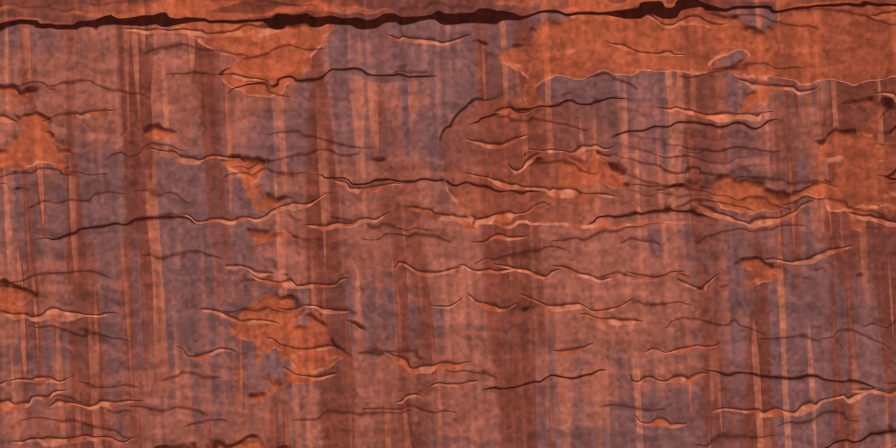
Write a WebGL 2 fragment shader that draws this texture.

```glsl
#version 300 es
precision highp float;
uniform vec2 u_resolution;
out vec4 fragColor;

vec2 hash2(vec2 c) {
  vec3 q = fract(c.xyx * vec3(0.1031, 0.1030, 0.0973));
  q += dot(q, q.yzx + 33.33);
  return fract((q.xx + q.yz) * q.zy);
}

// Cellular noise: cell values blended by distance to their seeds
float cellNoise(vec2 p) {
  vec2 base = floor(p);
  float sum = 0.0, total = 0.0;
  for (int j = -1; j <= 1; j++)
    for (int i = -1; i <= 1; i++) {
      vec2 id = base + vec2(i, j);
      vec2 d = id + hash2(id) - p;
      float w = exp(-5.0 * dot(d, d));
      sum += w * hash2(id + 71.3).x;
      total += w;
    }
  return sum / total;
}

float fbm(vec2 p) {
  float sum = 0.0, amp = 0.5;
  for (int i = 0; i < 5; i++) {
    sum += amp * cellNoise(p);
    p = mat2(1.76, 0.95, -0.95, 1.76) * p + 13.7;
    amp *= 0.5;
  }
  return sum / 0.97;
}

// Where varnish has flaked off, densest in the upper right band
float exposure(vec2 p) {
  float band = smoothstep(0.81, 0.85, p.y) * smoothstep(1.1, 1.35, p.x);
  float corner = smoothstep(0.75, 0.83, p.y) * smoothstep(0.3, 0.45, p.x) * (1.0 - smoothstep(0.6, 0.8, p.x));
  float side = smoothstep(1.8, 2.0, p.x) + 1.0 - smoothstep(0.0, 0.35, p.x);
  return fbm(p * vec2(3.4, 5.5) + 7.0) + 0.26 * band + 0.11 * corner + 0.03 * side;
}

// Scattered tapered arcs: x = sunlit lip, y = shadow line above it
vec2 arcs(vec2 p, vec2 size, float bend, float thick, float density, float seed) {
  float px = 1.0 / u_resolution.y;
  float body = 0.3 + 1.3 * cellNoise(p * vec2(26.0, 5.0) + seed);
  vec2 g = p / size, base = floor(g), result = vec2(0.0);
  for (int j = -1; j <= 1; j++)
    for (int i = -1; i <= 1; i++) {
      vec2 id = base + vec2(i, j);
      vec2 r = hash2(id + seed), s = hash2(id + seed + 19.7);
      vec2 q = (g - id - r) * size;
      float t = q.x / (size.x * (0.25 + 0.65 * s.y));
      float taper = max(1.0 - t * t, 0.0);
      float lip = thick * taper * body;
      float d = q.y - bend * t * t * (0.3 + r.y) - (r.x - 0.5) * 0.35 * q.x;
      float lit = smoothstep(-px, px, d) * smoothstep(-px, px, lip - d);
      float shade = exp(-pow((d - lip - 0.002) / (0.0015 + 0.0025 * taper * body), 2.0));
      result = max(result, vec2(lit, shade) * smoothstep(0.0, 0.3, taper) * step(s.x, density));
    }
  return result;
}

void main() {
  vec2 p = gl_FragCoord.xy / u_resolution.y;
  float ripple = 0.5 * sin(p.x * 21.0 + 3.0 * sin(p.y * 8.0)) + 0.3 * sin(p.x * 53.0 + p.y * 17.0);
  vec2 rough = p + vec2(0.016, 0.02) * (vec2(cellNoise(p * 28.0), cellNoise(p * 28.0 + 40.0)) - 0.5);
  rough.y += 0.007 * ripple;

  vec3 varnish = vec3(0.50, 0.32, 0.305), rock = vec3(0.61, 0.345, 0.28), stain = vec3(0.46, 0.23, 0.18);
  vec3 fresh = vec3(0.69, 0.33, 0.21), sunlit = vec3(0.79, 0.46, 0.34), shadow = vec3(0.20, 0.07, 0.05);

  // Varnished wall with slanting vertical streaks and faint bedding
  float x = p.x + 0.05 * p.y;
  float broad = cellNoise(vec2(x * 16.0, p.y * 1.6));
  float fine = cellNoise(vec2(x * 85.0, p.y * 4.5));
  float bedding = cellNoise(vec2(p.x * 7.0, rough.y * 75.0));
  float tone = fbm(p * vec2(1.7, 4.8) + 3.0);
  float streakArea = smoothstep(0.3, 0.65, fbm(p * vec2(2.5, 2.0) + 21.0));
  vec3 color = mix(varnish, rock, smoothstep(0.38, 0.62, tone + 0.25 * (fine - 0.5) + 0.12 * (bedding - 0.5)));
  color = mix(color, stain, 0.85 * smoothstep(0.5, 0.72, 0.65 * broad + 0.35 * fine + 0.15 * (streakArea - 0.5)));
  color = mix(color, sunlit, 0.5 * streakArea * smoothstep(0.66, 0.9, fine));

  // Large alcove with a dark left wall and a bright floor
  vec2 a = rough - vec2(1.37, 0.64);
  float box = length(max(abs(a) - vec2(0.27, 0.03), 0.0)) - 0.11;
  float rim = 1.0 - smoothstep(0.001, 0.006, abs(box));
  float inner = (1.0 - smoothstep(-0.01, 0.0, box)) * (1.0 - smoothstep(-0.2, 0.15, a.x));
  color = mix(color, mix(stain, fresh, 0.45), 0.6 * inner);
  float floorRim = rim * (1.0 - smoothstep(-0.08, 0.03, a.y)) * (1.0 - smoothstep(0.05, 0.3, a.x));
  float wallRim = rim * smoothstep(0.0, 0.08, a.y) * (1.0 - smoothstep(-0.32, -0.22, a.x));

  // Shell-like fracture ribs
  vec2 c = rough - vec2(1.52, 0.62);
  float ribs = sin(230.0 * (c.y - 1.1 * c.x * c.x + 0.12 * c.x) + 5.0 * tone);
  color = mix(color, shadow, 0.5 * smoothstep(0.55, 1.0, ribs) * exp(-dot(c * c, vec2(45.0, 190.0))));

  // Flaked patches, embossed by the slope of the exposure field
  float field = exposure(rough);
  float slope = exposure(rough + vec2(0.003, 0.011)) - field;
  float patchMask = smoothstep(0.655, 0.675, field);
  float edge = 1.0 - smoothstep(0.0, 0.05, abs(field - 0.665));
  color = mix(color, mix(fresh, stain, 0.35 * smoothstep(0.5, 0.8, broad)), 0.9 * patchMask);
  color = mix(color, sunlit, edge * patchMask * smoothstep(0.005, 0.04, slope));
  color = mix(color, shadow, 0.75 * edge * smoothstep(0.01, 0.05, -slope));

  // Curved ledges and long cracks
  vec2 ledge = arcs(rough, vec2(0.30, 0.17), 0.035, 0.014, 0.4, 5.0);
  vec2 chip = arcs(rough, vec2(0.13, 0.09), 0.022, 0.009, 0.24, 31.0);
  vec2 crack = arcs(rough, vec2(0.42, 0.14), -0.025, 0.001, 0.36, 57.0);
  vec2 hairline = arcs(rough, vec2(0.17, 0.07), -0.012, 0.001, 0.3, 83.0);
  color = mix(color, shadow, max(0.55 * max(ledge.y, chip.y), max(0.85 * crack.y, 0.45 * hairline.y)));
  color = mix(color, shadow, 0.7 * wallRim);
  float lit = max(max(ledge.x, chip.x), floorRim);
  color = mix(color, mix(fresh, sunlit, smoothstep(0.3, 0.6, cellNoise(p * 40.0))), 0.9 * lit);

  // Deep bedding joint along the top
  float joint = rough.y - 0.937 - 0.026 * p.x - 0.006 * sin(p.x * 5.0);
  float gap = 0.001 + 0.009 * smoothstep(0.3, 0.7, cellNoise(vec2(p.x * 5.0, 2.0)));
  color = mix(color, mix(stain, fresh, smoothstep(0.35, 0.65, bedding)), 0.65 * smoothstep(0.0, 0.008, joint));
  color = mix(color, shadow, 0.95 * (1.0 - smoothstep(gap, gap + 0.005, abs(joint))));

  // Sandy grain
  float grain = 0.6 * cellNoise(p * 120.0) + 0.4 * cellNoise(p * vec2(45.0, 70.0)) - 0.5;
  color *= 1.0 + 0.36 * grain + 0.14 * (bedding - 0.5) + 0.16 * (fine - 0.5);
  fragColor = vec4(clamp(color, 0.0, 1.0), 1.0);
}
```
